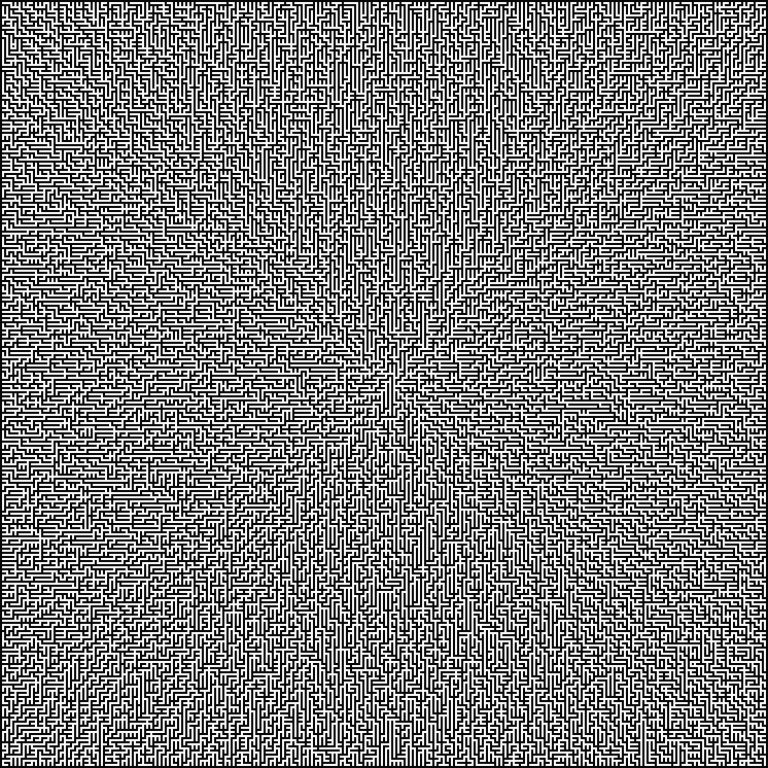
This pattern is drawn by a WebGL 2 fragment shader. Its source:

```glsl
#version 300 es
precision highp float;
// A fine maze of pale corridors between dark walls, flowing toward the middle.
// Each cell opens one passage, inward or sideways, so the passages form a tree.
// Walls and corridors share one square module; edges use exact pixel coverage.

uniform vec2 u_resolution;
out vec4 fragColor;

const float CELLS = 186.0;                  // maze cells along one side
const float MODULES = 2.0 * CELLS + 1.0;    // cells, links and outer walls
const vec2 CENTER = vec2(0.511, 0.5);
const vec3 WALL_COLOR = vec3(0.026);
const vec3 PATH_COLOR = vec3(0.975);

float hash(vec2 p, float seed) {
    return fract(sin(dot(p, vec2(127.1, 311.7)) + seed * 17.3) * 43758.5453);
}

vec2 toCenter(vec2 cell) {
    return CENTER * CELLS - (cell + 0.5);
}

// The main axis changes across the diagonals, with a ragged seam.
bool runsAlongX(vec2 cell) {
    vec2 d = abs(toCenter(cell));
    return d.x > d.y * mix(0.65, 1.5, hash(cell, 1.0));
}

vec2 inwardStep(vec2 cell) {
    vec2 s = sign(toCenter(cell));
    return runsAlongX(cell) ? vec2(s.x, 0.0) : vec2(0.0, s.y);
}

// Random first choice: mostly inward, often sideways.
vec2 preferredStep(vec2 cell) {
    vec2 d = toCenter(cell);
    vec2 inward = inwardStep(cell);
    float lean = min(abs(d.x), abs(d.y)) / max(abs(d.x), abs(d.y));
    if (hash(cell, 2.0) < mix(0.57, 0.47, lean)) return inward;
    vec2 side = sign(d) - inward;
    return hash(cell, 3.0) < 0.5 + 0.18 * lean ? side : -side;
}

bool isOutside(vec2 p, float low, float high) {
    return any(lessThan(p, vec2(low))) || any(greaterThan(p, vec2(high)));
}

// Facing pairs and steps off the grid fall back to the inward step.
vec2 linkStep(vec2 cell) {
    vec2 dir = preferredStep(cell);
    vec2 next = cell + dir;
    bool blocked = isOutside(next, 0.0, CELLS - 1.0) || preferredStep(next) == -dir;
    return blocked ? inwardStep(cell) : dir;
}

// 1 where a module is corridor, 0 where it is wall.
float corridor(vec2 module) {
    if (isOutside(module, 1.0, MODULES - 2.0)) return 0.0;
    vec2 odd = mod(module, 2.0);
    float parity = odd.x + odd.y;
    if (parity > 1.5) return 1.0;
    if (parity < 0.5) return 0.0;
    vec2 a = floor((module - 1.0) * 0.5);
    vec2 b = floor(module * 0.5);
    return linkStep(a) == b - a || linkStep(b) == a - b ? 1.0 : 0.0;
}

// Average of the modules under one square pixel.
float corridorCoverage(vec2 p, float pixelSize) {
    vec2 edge = floor(p + 0.5);
    vec2 t = clamp((p - edge) / pixelSize + 0.5, 0.0, 1.0);
    float low = mix(corridor(edge - 1.0), corridor(edge + vec2(0.0, -1.0)), t.x);
    float high = mix(corridor(edge + vec2(-1.0, 0.0)), corridor(edge), t.x);
    return mix(low, high, t.y);
}

void main() {
    float pixelSize = MODULES / min(u_resolution.x, u_resolution.y);
    float coverage = corridorCoverage(gl_FragCoord.xy * pixelSize, pixelSize);
    fragColor = vec4(mix(WALL_COLOR, PATH_COLOR, coverage), 1.0);
}
```
